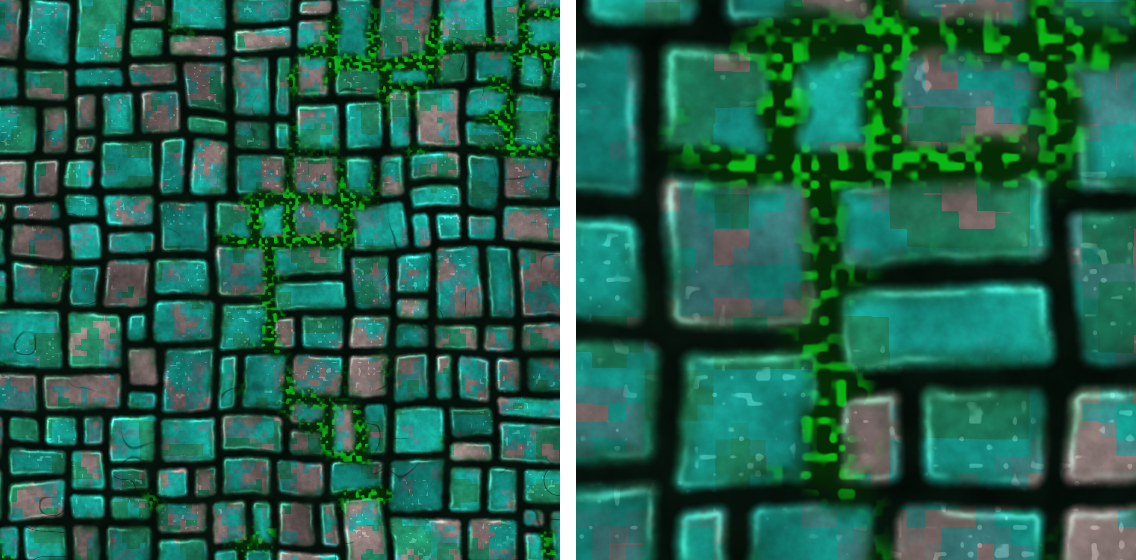
Left, the full canvas; right, a detail of the centre.
Write a Shadertoy shader that draws this texture.

```glsl
const vec2 GRID = vec2(10.0, 11.0);      // wall cells across the canvas
const float JITTER = 0.31;               // shift of each wall, in cells
const float SPLIT_CHANCE = 0.72;         // share of long stones cut in two
const float SPLIT_LENGTH = 1.12;
const float HALF_GAP = 0.0034;
const float CORNER = 0.011;
const float BLOCKS = 96.0;               // colour blocks across the canvas
const vec3 TEAL = vec3(0.08, 0.58, 0.53);
const vec3 SLATE = vec3(0.24, 0.50, 0.50);
const vec3 MAUVE = vec3(0.49, 0.43, 0.42);
const vec3 SAGE = vec3(0.12, 0.46, 0.31);
const vec3 GRIME = vec3(0.07, 0.29, 0.16);
const vec3 JOINT = vec3(0.02, 0.065, 0.04);
const vec3 RIM = vec3(0.30, 0.52, 0.48);
const vec3 MOSS_DARK = vec3(0.02, 0.17, 0.02);
const vec3 MOSS_BRIGHT = vec3(0.04, 0.72, 0.08);

float hash(vec2 p) {
    return fract(sin(dot(p, vec2(127.1, 311.7))) * 43758.5453);
}

float noise(vec2 p) {
    vec2 i = floor(p), f = fract(p);
    f = f * f * (3.0 - 2.0 * f);
    return mix(mix(hash(i), hash(i + vec2(1, 0)), f.x),
               mix(hash(i + vec2(0, 1)), hash(i + 1.0), f.x), f.y);
}

float fbm(vec2 p) {
    float sum = 0.0, amp = 0.5;
    for (int i = 0; i < 4; i++) {
        sum += amp * noise(p);
        p = mat2(1.6, 1.2, -1.2, 1.6) * p + 5.3;
        amp *= 0.5;
    }
    return sum / 0.9375;
}

float wallShift(vec2 corner) {
    return (hash(corner + 7.0) * 2.0 - 1.0) * JITTER;
}

// Interlocking rectangle of a cell: left, bottom, right, top
vec4 cellRect(vec2 c) {
    float a = wallShift(c), b = wallShift(c + vec2(1, 0));
    float d = wallShift(c + vec2(0, 1)), e = wallShift(c + 1.0);
    bool even = mod(c.x + c.y, 2.0) < 0.5;
    return vec4(c, c + 1.0) + (even ? vec4(a, b, e, d) : vec4(d, a, b, e));
}

// Rectangle and id of the stone under p; long ones may be cut in two
vec4 findStone(vec2 p, out vec2 id) {
    id = floor(p);
    vec4 r = cellRect(id);
    for (int k = 0; k < 9; k++) {
        vec2 c = floor(p) + vec2(k % 3, k / 3) - 1.0;
        vec4 s = cellRect(c);
        if (all(greaterThanEqual(p, s.xy)) && all(lessThan(p, s.zw))) { r = s; id = c; }
    }
    vec2 size = r.zw - r.xy;
    if (max(size.x, size.y) > SPLIT_LENGTH && hash(id + 3.3) < SPLIT_CHANCE) {
        vec2 cut = mix(r.xy, r.zw, mix(0.34, 0.66, hash(id + 9.1)));
        if (size.x > size.y) {
            if (p.x < cut.x) r.z = cut.x; else { r.x = cut.x; id += 0.37; }
        } else {
            if (p.y < cut.y) r.w = cut.y; else { r.y = cut.y; id += 0.37; }
        }
    }
    return r;
}

// Stepped noise with slightly softened block edges
float blockNoise(vec2 uv, float scale, float seed) {
    vec2 b = uv * BLOCKS;
    b = floor(b) + smoothstep(0.8, 1.0, fract(b));
    return noise(b * scale + seed);
}

void mainImage(out vec4 fragColor, in vec2 fragCoord) {
    vec2 uv = fragCoord / iResolution.y;

    // Stone shape
    vec2 bend = vec2(noise(uv * 9.0), noise(uv * 9.0 + 31.0)) - 0.5;
    vec2 p = (uv + 0.014 * bend) * GRID + 20.0;
    vec2 id;
    vec4 r = findStone(p, id);
    vec2 q = (p - 0.5 * (r.xy + r.zw)) / GRID;
    vec2 halfSize = 0.5 * (r.zw - r.xy) / GRID;
    q += q.yx * (vec2(hash(id + 1.7), hash(id + 2.9)) - 0.5) * 0.09;
    vec2 e = abs(q) - halfSize + HALF_GAP + CORNER;
    float depth = CORNER - length(max(e, 0.0)) - min(max(e.x, e.y), 0.0);
    depth += (fbm(uv * 55.0) - 0.5) * 0.005;

    // Blocky tints, biased per stone
    float hue = 0.55 * blockNoise(uv, 0.33, 0.0) + 0.45 * blockNoise(uv, 0.8, 40.0);
    hue += (hash(id + 5.1) - 0.5) * 0.5;
    float sage = blockNoise(uv, 0.27, 70.0) + (hash(id + 6.4) - 0.5) * 0.5;
    vec3 color = mix(TEAL, SLATE, smoothstep(0.44, 0.52, hue));
    color = mix(color, SAGE, 0.8 * smoothstep(0.64, 0.70, sage));
    color = mix(color, MAUVE, smoothstep(0.63, 0.67, hue));

    // Surface wear, grain and cracks
    float tone = mix(0.76, 1.16, hash(id + 8.2));
    tone *= 0.72 + 0.56 * fbm(uv * 24.0 + id);
    tone *= 0.86 + 0.28 * fbm(uv * 140.0);
    float crack = smoothstep(0.03, 0.0, abs(noise(uv * 21.0 + id) - 0.5));
    tone *= 1.0 - 0.4 * crack * smoothstep(0.66, 0.8, noise(uv * 13.0 + 17.0));
    color *= tone;
    color += 0.16 * smoothstep(0.78, 0.9, noise(uv * 190.0)) * smoothstep(0.5, 0.75, noise(uv * 16.0));

    // Bevel, lit from the upper left
    float light = dot(q / halfSize, vec2(-0.45, 0.55));
    float bevel = smoothstep(0.02, 0.003, depth);
    color = mix(color, GRIME * tone, bevel * 0.75 * smoothstep(0.3, 0.7, fbm(uv * 19.0 + 8.0)));
    color *= 1.0 + 0.22 * bevel * light;
    float line = (depth - 0.0075) / 0.0024;
    float wear = smoothstep(0.38, 0.75, fbm(uv * 28.0 + 50.0));
    color += RIM * exp(-line * line) * wear * (0.6 + 0.5 * light);

    // Dark joints
    vec3 joint = JOINT * (0.5 + fbm(uv * 45.0));
    color = mix(joint, color, smoothstep(-0.001, 0.0075, depth));

    // Moss clinging to the joints
    float region = smoothstep(0.59, 0.74, fbm(uv * 6.5 + 12.0));
    float cling = smoothstep(0.017, 0.001, depth + 0.012 * (noise(uv * 65.0) - 0.5));
    float speckle = smoothstep(0.42, 0.8, noise(uv * 185.0 + 4.0));
    vec3 moss = mix(MOSS_DARK, MOSS_BRIGHT, speckle);
    color = mix(color, moss, region * cling);

    fragColor = vec4(clamp(color, 0.0, 1.0), 1.0);
}
```
